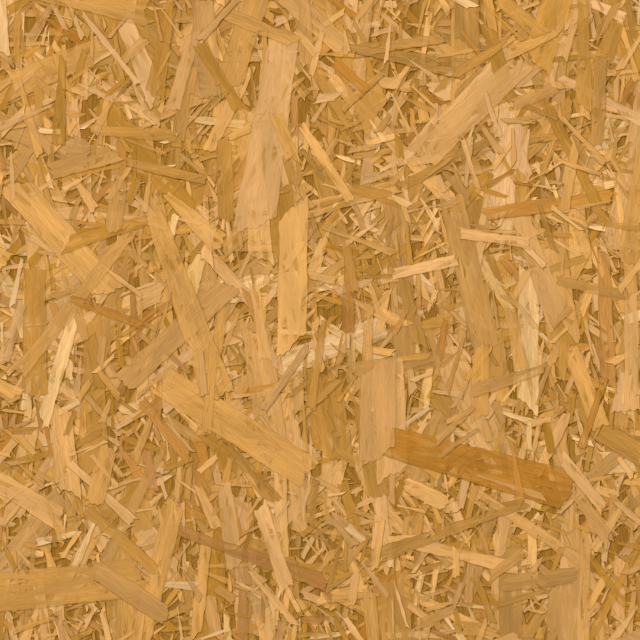
This texture is drawn by a Shadertoy shader. Its source:

```glsl
// Oriented strand board: pressed wood flakes of many sizes lying over one another.
// Each layer is a jittered cell grid holding one tapered, ragged strand per cell,
// shaded with layered-sine grain and a thin contact shadow on what lies below.

const int LAYERS = 15;
const float CELL_SIZE[LAYERS] = float[](0.050, 0.035, 0.042, 0.140, 0.030, 0.045, 0.105, 0.034,
                                        0.160, 0.060, 0.032, 0.125, 0.042, 0.175, 0.080);
const vec3 DARK_WOOD  = vec3(0.69, 0.485, 0.19);
const vec3 MID_WOOD   = vec3(0.825, 0.605, 0.33);
const vec3 LIGHT_WOOD = vec3(0.94, 0.715, 0.45);
const vec3 PALE_WOOD  = vec3(0.97, 0.79, 0.55);
const vec3 RED_WOOD   = vec3(0.68, 0.43, 0.16);
const vec3 GAP_COLOR  = vec3(0.62, 0.43, 0.16);
const vec3 SHADOW_TINT = vec3(0.50, 0.45, 0.26);
const vec2 SHADOW_SHIFT = vec2(0.0009, -0.0013);
const float SHADOW_BLUR = 0.0023;
const float SHADOW_STRENGTH = 0.56;
const float GRAIN_STRENGTH = 0.036;
const float EDGE_SOFTNESS = 0.0012;
const float PI = 3.14159265;

vec4 hash4(vec3 p) {
    vec4 q = fract(p.xyzx * vec4(0.1031, 0.1030, 0.0973, 0.1099));
    q += dot(q, q.wzxy + 33.33);
    return fract((q.xxyz + q.yzzw) * q.zywx);
}

// Distance to a tapered strand along y, with slanted ends and splintered edges
float strandDistance(vec2 p, vec2 halfSize, vec4 rnd) {
    float taper = 1.0 - 0.8 * rnd.x * rnd.x * (0.5 + 0.5 * p.y / halfSize.y);
    float phase = rnd.y * 40.0;
    float sideRag = 0.0007 * sin(p.y * 55.0 + phase) + 0.0004 * sin(p.y * 230.0 + phase * 2.0);
    float endRag = 0.003 * sin(p.x * 170.0 + phase) + 0.0012 * sin(p.x * 610.0 - phase);
    float side = abs(p.x) - halfSize.x * taper + sideRag;
    float end = abs(p.y + p.x * (rnd.z - 0.5) * 1.8) - halfSize.y * 0.93 + endRag;
    return max(side, end);
}

// Nearly straight fibres running along y, with short darker flecks
float grain(vec2 p, float phase) {
    float x = p.x + 0.0010 * sin(p.y * 31.0 + phase) + 0.0004 * sin(p.y * 97.0 - phase);
    float streaks = sin(x * 190.0 + phase) + 0.7 * sin(x * 470.0 + phase * 1.7 + sin(p.y * 40.0));
    float fibres = sin(x * 890.0 + phase * 2.3) * sin(p.y * 38.0 + x * 260.0 - phase);
    float flecks = sin(x * 1230.0 - phase) * sin(p.y * 210.0 + phase + 2.0 * sin(x * 430.0));
    return 0.5 * streaks + 0.6 * fibres + 0.7 * flecks;
}

vec3 woodColor(vec4 rnd) {
    float tone = mix(0.5, rnd.x, 0.9);
    vec3 wood = tone < 0.5 ? mix(DARK_WOOD, MID_WOOD, tone * 2.0)
                           : mix(MID_WOOD, LIGHT_WOOD, tone * 2.0 - 1.0);
    wood = mix(wood, PALE_WOOD, 0.75 * step(0.96, rnd.y));
    wood = mix(wood, RED_WOOD, 0.55 * step(rnd.y, 0.05));
    return wood + (rnd.z - 0.5) * vec3(-0.02, 0.01, 0.09);
}

// Lays one grid of strands over the board
vec3 layStrands(vec3 board, vec2 uv, int layer) {
    float size = CELL_SIZE[layer];
    float coarse = smoothstep(0.05, 0.13, size);
    float depth = float(layer) / float(LAYERS - 1);
    float presence = mix(1.0, mix(0.30, 0.62, coarse), depth);
    float edge = max(EDGE_SOFTNESS, 0.7 / iResolution.y);
    vec2 home = floor(uv / size);

    for (int k = 0; k < 9; k++) {
        vec2 cell = home + vec2(k % 3 - 1, k / 3 - 1);
        vec4 place = hash4(vec3(cell + 17.0, float(layer) * 7.3 + 1.0));
        if (place.w > presence) continue;
        vec4 form = hash4(vec3(cell + 53.0, float(layer) * 5.1 + 40.0));
        vec4 look = hash4(vec3(cell + 91.0, float(layer) * 3.7 + 80.0));

        // Coarse strands lean towards the vertical, fine ones lie in all directions
        float turn = 2.0 * place.z - 1.0;
        float angle = 0.5 * PI * turn * mix(1.0, abs(turn), 0.4 + 0.6 * coarse);
        float c = cos(angle), s = sin(angle);
        mat2 spin = mat2(c, -s, s, c);
        vec2 p = spin * (uv - (cell + place.xy) * size);
        vec2 halfSize = size * vec2(mix(0.06, 0.19, form.w * sqrt(form.w)), mix(0.45, 0.97, look.w));

        // Few strands stand proud; most are pressed flat and cast little shadow
        float lift = SHADOW_STRENGTH * (0.25 + 0.75 * form.y * form.y);
        float shade = strandDistance(p - spin * SHADOW_SHIFT, halfSize, form);
        float shadow = 1.0 - smoothstep(-SHADOW_BLUR * 0.5, SHADOW_BLUR, shade);
        float d = strandDistance(p, halfSize, form);
        float cover = 1.0 - smoothstep(-edge, edge, d);
        board *= mix(vec3(1.0), SHADOW_TINT, shadow * lift * (1.0 - cover));
        if (cover <= 0.0) continue;

        float phase = look.w * 60.0 + form.y * 30.0;
        vec3 wood = woodColor(look);
        wood *= 1.0 + GRAIN_STRENGTH * grain(p, phase) * (0.6 + 0.8 * form.z);
        wood *= 1.0 + 0.035 * sin(p.y * 28.0 + phase + 1.5 * sin(p.x * 70.0));
        wood *= 1.0 - 0.07 * smoothstep(-0.0020, 0.0, d);

        // Thin places let the strands underneath show through
        float wear = sin(p.y * 63.0 + phase + 2.0 * sin(p.x * 130.0)) * sin(p.x * 210.0 - phase);
        float opacity = 0.95 - 0.4 * smoothstep(0.1, 0.9, wear) - 0.15 * form.x;
        board = mix(board, wood, cover * opacity);
    }
    return board;
}

void mainImage(out vec4 fragColor, in vec2 fragCoord) {
    vec2 uv = fragCoord / iResolution.y;
    vec3 board = GAP_COLOR * (1.0 + 0.08 * grain(uv, 2.0));
    for (int layer = 0; layer < LAYERS; layer++) board = layStrands(board, uv, layer);

    // Broad uneven tone, a little deeper towards the bottom
    float tone = sin(uv.x * 9.0 + 2.0 * sin(uv.y * 5.0)) * sin(uv.y * 11.0 + 1.5 * sin(uv.x * 7.0));
    board *= 1.0 + 0.015 * tone + 0.04 * (uv.y - 0.5);
    fragColor = vec4(clamp(board, 0.0, 1.0), 1.0);
}
```
